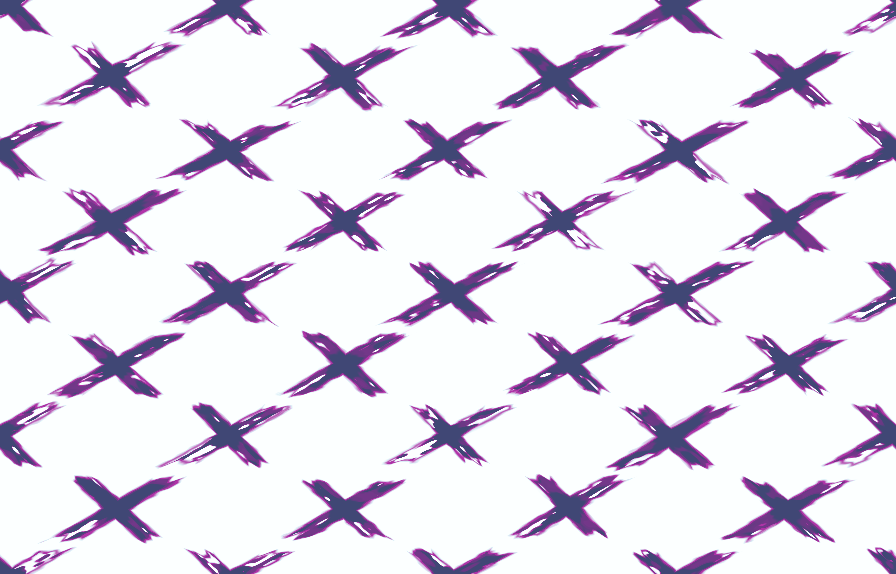
Reproduce this pattern procedurally as a Shadertoy shader.

```glsl
// Staggered rows of dry-brush crosses, each made of two skewed strokes.
// Bristle noise wears every stroke differently; the resulting ink density
// is mapped from white paper through magenta to slate. Cell ids wrap to tile.

float hash(vec2 p) {
    vec3 q = fract(p.xyx * 0.1031);
    q += dot(q, q.yzx + 33.33);
    return fract((q.x + q.y) * q.z);
}

float noise(vec2 p) {
    vec2 i = floor(p), f = fract(p);
    f = f * f * (3.0 - 2.0 * f);
    return mix(mix(hash(i), hash(i + vec2(1, 0)), f.x),
               mix(hash(i + vec2(0, 1)), hash(i + vec2(1, 1)), f.x), f.y);
}

// Ink density of one slanted stroke with level, ragged ends
float stroke(vec2 p, float skew, float halfWidth, float dry, float seed, float pixel) {
    float slant = length(vec2(1.0, skew));
    float across = (p.x - skew * p.y) / slant;
    float along = p.y * slant;
    vec2 offset = vec2(seed, seed * 0.7) + 40.0;

    float bristle = noise(vec2(along * 1.8, across * 26.0) + offset);
    float grain = noise(vec2(along * 9.0, across * 24.0) + offset + 31.0);
    float tip = 0.40 + 0.11 * (noise(vec2(across * 22.0, sign(p.y) * 5.0) + offset) - 0.5);
    float edge = min(halfWidth - abs(across), tip - abs(p.y)) + 0.035 * (grain - 0.5);

    float soft = max(0.028, 0.6 * pixel);
    float body = smoothstep(-soft, soft, edge);
    float inside = smoothstep(0.01, 0.055, edge);
    float centre = smoothstep(0.27, 0.08, length(p * vec2(0.8, 1.0)) + 0.08 * (grain - 0.5));

    // Bare streaks spare the rim and the blot where the strokes cross
    float gap = 1.0 - dry + 0.6 * centre;
    float wear = smoothstep(gap, gap + 0.14, 0.6 * bristle + 0.4 * grain);
    wear *= mix(0.35, 1.0, inside);
    float load = smoothstep(0.25, 0.65, noise(vec2(along * 4.0, across * 14.0) + offset + 67.0));
    float tone = 0.57 + 0.33 * inside * load + 0.35 * centre;
    return body * tone * (1.0 - wear);
}

// Two strokes with their own slant, size, position and dryness
float brushCross(vec2 p, vec2 id, float pixel) {
    float a = hash(id + 11.3), b = hash(id + 23.7);
    float c = hash(id + 37.1), d = hash(id + 51.9);
    p -= vec2(0.20, 0.05) * (vec2(a, b) - 0.5);
    p *= 0.95 + 0.12 * c;

    float dryFall = 0.30 + 0.36 * d * d;
    float dryRise = 0.34 + 0.30 * b * b + 0.30 * a * max(-p.y, 0.0);
    float falling = stroke(p, -1.05 + 0.2 * (b - 0.5), 0.115, dryFall, 90.0 * c, pixel);
    float rising = stroke(p, 1.75 + 0.3 * (d - 0.5), 0.105, dryRise, 90.0 * a + 100.0, pixel);
    return max(falling, rising);
}

vec3 inkColour(float ink) {
    vec3 colour = mix(vec3(0.99, 1.0, 1.0), vec3(0.86, 0.94, 0.97), smoothstep(0.0, 0.09, ink));
    colour = mix(colour, vec3(0.87, 0.78, 0.91), smoothstep(0.07, 0.17, ink));
    colour = mix(colour, vec3(0.76, 0.51, 0.77), smoothstep(0.16, 0.28, ink));
    colour = mix(colour, vec3(0.69, 0.20, 0.66), smoothstep(0.26, 0.38, ink));
    colour = mix(colour, vec3(0.42, 0.22, 0.52), smoothstep(0.46, 0.60, ink));
    return mix(colour, vec3(0.25, 0.28, 0.46), smoothstep(0.66, 0.82, ink));
}

void mainImage(out vec4 fragColor, in vec2 fragCoord) {
    vec2 grid = vec2(4.0, 8.0);
    vec2 g = fragCoord / iResolution.xy * grid + vec2(-0.01, 0.08);
    float pixel = grid.y / iResolution.y;

    // Nearest cross in each of three rows; odd rows shift half a column
    float ink = 0.0;
    float nearestRow = floor(g.y + 0.5);
    for (int k = -1; k <= 1; k++) {
        float row = nearestRow + float(k);
        float shift = 0.5 * mod(row, 2.0);
        float column = floor(g.x - shift + 0.5);
        vec2 local = (g - vec2(column + shift, row)) * vec2(3.12, 1.0);
        ink = max(ink, brushCross(local, mod(vec2(column, row), grid), pixel));
    }
    fragColor = vec4(inkColour(ink), 1.0);
}
```
